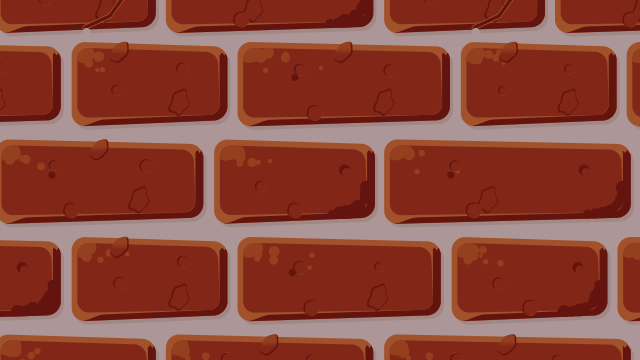
Give the GLSL for this texture, as a Shadertoy shader.

```glsl
// Cartoon brick wall: staggered rows of narrow and wide tapered bricks with a
// light rim, a dark lower right side and a soft shadow on the mortar.
// Each brick is layered from rounded slabs, then worn by hashed spots and dents.

const vec3 MORTAR = vec3(0.675, 0.59, 0.595);
const vec3 SHADOW = vec3(0.63, 0.535, 0.52);
const vec3 RIM = vec3(0.63, 0.32, 0.17);
const vec3 FACE = vec3(0.51, 0.15, 0.09);
const vec3 SPOT = vec3(0.58, 0.25, 0.12);
const vec3 DARK = vec3(0.39, 0.08, 0.06);

float hash(vec2 p) { return fract(sin(dot(p, vec2(127.1, 311.7))) * 43758.5453); }

// Edge coverage of one sample, in wall units (the canvas is 4.32 units high)
float cover(float d) { return clamp(0.5 - d * iResolution.y / 4.32, 0.0, 1.0); }

// Rounded slab that tapers to the right; inset = left, top, right, bottom
float slab(vec2 q, float w, vec4 inset, float radius) {
    float t = q.x / w;
    vec2 lo = vec2(inset.x, 0.03 + 0.06 * t + inset.y);
    vec2 hi = vec2(w - inset.z, 1.05 - 0.08 * t - inset.w);
    vec2 d = abs(q - 0.5 * (lo + hi)) - 0.5 * (hi - lo) + radius;
    return length(max(d, 0.0)) + min(max(d.x, d.y), 0.0) - radius;
}

float segment(vec2 p, vec2 a, vec2 b) {
    vec2 ab = b - a;
    return length(p - a - ab * clamp(dot(p - a, ab) / dot(ab, ab), 0.0, 1.0));
}

// Round or wavy lump
float lump(vec2 v, float r, float wobble) {
    float a = atan(v.y, v.x + 0.0001);
    return length(v) - r * (1.0 + wobble * (sin(5.0 * a + 1.0) + 0.6 * sin(3.0 * a)));
}

// Dent with a dark upper left lip and a light lower right lip
void dent(inout vec3 col, vec2 v, float r, float wobble) {
    col = mix(col, SPOT, cover(lump(v - 0.009, r, wobble)));
    col = mix(col, DARK, cover(lump(v, r, wobble)));
    col = mix(col, FACE, cover(lump(v - vec2(0.014, 0.007), r * 0.94, wobble)));
}

vec3 brick(vec2 q, float w, float id, float row, bool wide) {
    vec2 seed = vec2(id, row);
    bool chipped = row == 0.0 ? wide
        : row != 1.0 && mod(id + 2.0 * row, 3.0) > (row == 3.0 ? 1.5 : 0.5);
    float t = clamp(q.x / w, 0.0, 1.0);

    // Shadow, rim, dark side and face
    float body = slab(q, w, vec4(0), 0.165);
    vec3 col = mix(MORTAR, SHADOW, cover(slab(q - vec2(0.038, 0.045), w, vec4(0), 0.17)));
    col = mix(col, RIM, cover(body));
    float lit = slab(q, w, vec4(-0.4, -0.4, 0.095, 0.07 * smoothstep(0.1, 0.4, q.x)), 0.12);
    float jag = 0.07 * abs(fract(q.x * 18.0) - 0.5);
    float side = max(max(body, -lit), 0.16 + jag - q.y);
    col = mix(col, DARK, cover(side));
    float face = slab(q, w, vec4(0.068, 0.07, mix(0.125, 0.085, q.y), 0.065 + 0.04 * (1.0 - t)), 0.14);
    col = mix(col, FACE, cover(face));

    // Pale spots that thin out from the upper left corner
    for (int i = 0; i < 9; i++) {
        float s = float(i) / 8.0;
        vec2 h = vec2(hash(seed + s), hash(seed + s + 7.3));
        vec2 c = vec2(0.14, 0.16) + h * s * vec2(0.36 * w, 0.32);
        float spot = length(q - c) - mix(0.125, 0.025, sqrt(s));
        col = mix(col, SPOT, cover(max(spot, face)));
    }

    // Round craters and one dark pit
    for (int i = 0; i < 2; i++) {
        float k = float(i);
        vec2 h = vec2(hash(seed + k + 3.1), hash(seed + k + 9.7));
        if (chipped && i == 1) continue;
        vec2 c = vec2(w * (0.29 + 0.42 * k), wide || i == 1 ? 0.36 : 0.6) + 0.08 * (h - 0.5);
        dent(col, q - c, 0.055 + 0.025 * h.x, 0.0);
    }
    if (wide) col = mix(col, DARK, cover(length(q - vec2(0.27 * w, 0.46)) - 0.043));

    // Wavy flake with a full outline
    if (wide || !chipped) {
        vec2 v = (q - vec2(w * (chipped ? 0.42 : 0.69), 0.76)) * vec2(1.0, 0.72);
        v.x += 0.25 * v.y;
        col = mix(col, DARK, cover(lump(v, 0.112, 0.1)));
        col = mix(col, FACE, cover(lump(v - vec2(0.006, 0.0), 0.097, 0.1)));
    }

    // Round bump on the lower edge
    if (wide || chipped) dent(col, q - vec2(w * (wide ? 0.36 : 0.5), 0.88), 0.09, 0.03);

    if (chipped) {
        // Broken lower right corner with a dark crescent above
        for (int i = 0; i < 9; i++) {
            float s = float(i) / 8.0;
            vec2 c = vec2(w - 0.1 - 0.42 * (1.0 - s) * (1.0 - s), 0.93 - 0.32 * s * s);
            float chip = length(q - c) - 0.04 - 0.055 * hash(seed + s);
            col = mix(col, DARK, cover(max(chip, body)));
        }
        vec2 v = q - vec2(0.81 * w, 0.4);
        col = mix(col, DARK, cover(max(length(v) - 0.065, 0.052 - length(v - vec2(0.025, 0.03)))));
    } else if (!(wide && row == 3.0)) {
        // Slanted knob on the upper edge
        vec2 v = q - vec2(w * (wide ? 0.5 : 0.31), 0.16);
        v = vec2(v.x + 0.4 * v.y, v.y * 0.8);
        col = mix(col, DARK, cover(lump(v, 0.1, 0.04)));
        col = mix(col, mix(FACE, SPOT, smoothstep(0.03, -0.05, v.y)),
                  cover(lump(v + vec2(0.014, 0.008), 0.092, 0.04)));
    }

    // Crack that ends in a notch, on the narrow bricks of the top row
    if (row == 0.0 && !wide) {
        float crack = min(segment(q, vec2(1.55, 0.6), vec2(1.38, 0.84)),
                          segment(q, vec2(1.38, 0.84), vec2(1.08, 0.98)));
        col = mix(col, RIM, cover(crack - 0.03));
        col = mix(col, DARK, cover(crack - 0.02));
        col = mix(col, MORTAR, cover(length(q - vec2(1.1, 1.03)) - 0.045));
    }
    return col;
}

void mainImage(out vec4 fragColor, in vec2 fragCoord) {
    // Wall units, y pointing down from the top edge
    vec2 p = vec2(fragCoord.x, iResolution.y - fragCoord.y) * 4.32 / iResolution.y;
    float row = floor((p.y + 0.7) / 1.17);
    float y = p.y + 0.7 - row * 1.17 - (row == 0.0 ? 0.05 : 0.0);

    // Alternate narrow and wide bricks, staggered by row
    float start = mod(row, 2.0) > 0.5 ? 0.86 : (mod(row, 4.0) < 0.5 ? -0.06 : 2.57);
    float period = row == 3.0 ? 4.56 : 4.67;
    float narrow = mod(row, 2.0) > 0.5 ? 1.87 : 1.93;
    float k = floor((p.x - start + 0.04) / period);
    float x = p.x - start - k * period;
    bool wide = x > narrow + 0.08;
    float w = wide ? period - narrow - 0.25 : narrow;
    if (wide) x -= narrow + 0.12;
    float id = 2.0 * k + (wide ? 1.0 : 0.0);

    // Extra long bricks close the lower even rows
    if (row > 1.0 && mod(row, 2.0) < 0.5 && p.x > 4.57) {
        x = mod(p.x - 4.57, 3.1) - 0.04;
        w = 2.96;
        id = 1.0;
        wide = true;
    }
    fragColor = vec4(brick(vec2(x, y), w, id, row, wide), 1.0);
}
```
